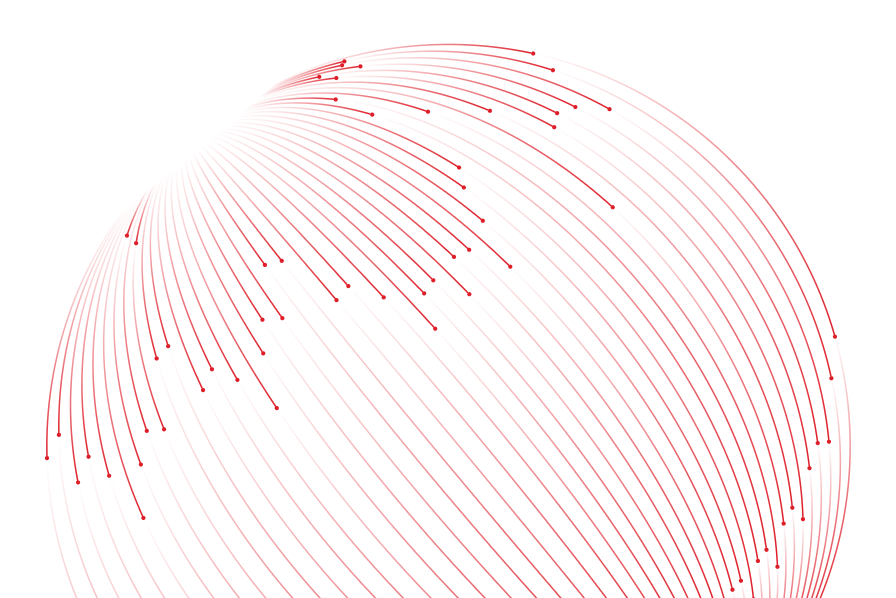
A Shadertoy shader for this background:

```glsl
// A tilted globe of thin red meridians on white. Each meridian is an ellipse arc
// through both poles, cut into strokes that fade in and end in a round dot.
// The stops along each arc come from layered sines and bumps of its index.

float bump(float x, float width) {
    return exp(-x * x / (width * width));
}

// Heights along the axis (pole = 1) where the strokes of meridian k end.
vec4 strokeEnds(float k) {
    float jitter = -cos(6.2832 * (k - 1.0) / 3.0);
    float upper = 0.51 + 0.10 * cos(6.2832 * (k + 18.0) / 8.6) + 0.064 * jitter
                - 0.29 * bump(k - 8.0, 4.0)
                + 0.27 * bump(k - 14.5, 3.0)
                - 0.57 * bump(k - 17.0, 0.7);
    float lower = -0.76 + 0.334 * exp((k - 24.0) / 4.0) + 0.04 * jitter;
    // Only a few meridians carry a short stroke next to the pole.
    bool nearPole = abs(k - 21.0) < 2.5 || abs(abs(k + 12.0) - 1.0) < 0.1;
    float first = nearPole ? 0.89 + 0.025 * sin(k * 2.3) : 2.0;
    return vec4(first, upper, lower, -0.93);
}

float coverage(float dist, float radius, float pixel) {
    return clamp(0.5 + (radius - dist) / pixel, 0.0, 1.0);
}

void mainImage(out vec4 fragColor, in vec2 fragCoord) {
    // Globe space: x runs along the axis to the pole, y across it, radius 1.
    float radius = 0.672;
    float pixel = 1.0 / (radius * iResolution.y);
    vec2 p = (fragCoord / iResolution.y - vec2(0.75, 0.254)) / radius;
    vec2 globe = vec2(dot(p, vec2(-0.640, 0.769)), dot(p, vec2(0.769, 0.640)));
    float ring = sqrt(max(1.0 - globe.x * globe.x, 0.0001));

    vec3 red = vec3(0.87, 0.12, 0.16);
    vec3 color = vec3(1.0);

    for (int i = -19; i <= 24; i++) {
        float k = float(i);
        float bulge = min((k - 0.6) / 19.6, k / 24.0);
        vec4 ends = strokeEnds(k);

        // Thin arc: offset across the axis, corrected by the slope.
        float slope = bulge * globe.x / ring;
        float dist = abs(globe.y - bulge * ring) / sqrt(1.0 + slope * slope);
        float line = coverage(dist, 0.0019, pixel);

        // Fade of the current stroke, and the dots at the ends.
        float fade = 0.0;
        float dots = 0.0;
        float from = 0.97;
        for (int j = 0; j < 4; j++) {
            float to = ends[j];
            if (globe.x < from && globe.x >= to) fade = (from - globe.x) / (from - to);
            vec2 tip = vec2(to, bulge * sqrt(max(1.0 - to * to, 0.0)));
            dots = max(dots, coverage(length(globe - tip), 0.0052, pixel));
            from = min(from, to);
        }
        color = mix(color, red, max(line * fade, dots));
    }
    fragColor = vec4(color, 1.0);
}
```
